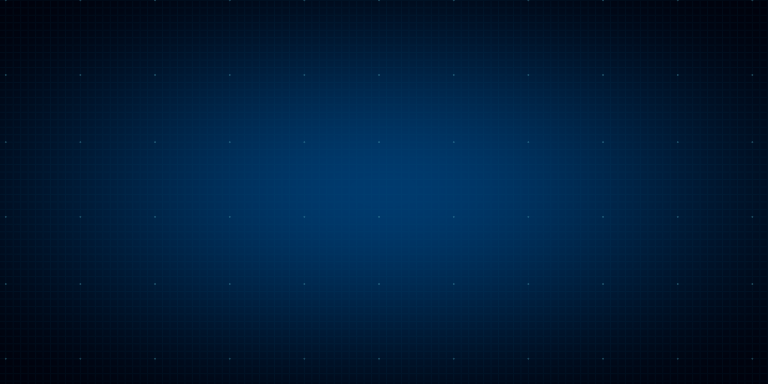
This background is drawn by a Shadertoy shader. Its source:

```glsl
const vec3 CORE_BLUE = vec3(0.0, 0.228, 0.430);
const vec3 EDGE_NAVY = vec3(0.0, 0.008, 0.048);
const vec3 LINE_TEAL = vec3(0.02, 0.36, 0.50);
const vec3 DOT_CYAN = vec3(0.30, 0.62, 0.70);

// Lengths are fractions of the canvas height; y runs down from the top.
const vec2 GLOW_CENTRE = vec2(1.0, 0.497);
const vec2 GLOW_RADII = vec2(1.04, 0.49);
const float GLOW_REACH = 1.4;
const float CELL = 0.019444;
const vec2 GRID_ORIGIN = vec2(0.01493, 0.0008);
const float LINE_WIDTH = 0.0025;
const float LINE_ALPHA = 0.085;
const vec2 DOT_PITCH = vec2(10.0, 9.5); // in cells
const float DOT_RADIUS = 0.0024;
const float DOT_ALPHA = 0.36;

vec3 glow(vec2 p) {
    float r = length((p - GLOW_CENTRE) / GLOW_RADII);
    return mix(CORE_BLUE, EDGE_NAVY, smoothstep(0.0, GLOW_REACH, r));
}

// Share of one pixel covered by the nearest grid line on each axis.
vec2 lineCoverage(vec2 p, float pixel) {
    vec2 d = abs(fract((p - GRID_ORIGIN) / CELL + 0.5) - 0.5) * CELL;
    vec2 low = max(d - 0.5 * pixel, vec2(-0.5 * LINE_WIDTH));
    vec2 high = min(d + 0.5 * pixel, vec2(0.5 * LINE_WIDTH));
    return max(high - low, 0.0) / pixel;
}

// Dots sit on grid crossings, so fractional pitches snap to whole cells.
float dotCoverage(vec2 p, float pixel) {
    vec2 cell = (p - GRID_ORIGIN) / CELL;
    vec2 nearest = ceil(floor(cell / DOT_PITCH + 0.5) * DOT_PITCH);
    float d = length(cell - nearest) * CELL - DOT_RADIUS;
    return 1.0 - smoothstep(-0.5 * pixel, 0.5 * pixel, d);
}

void mainImage(out vec4 fragColor, in vec2 fragCoord) {
    float pixel = 1.0 / iResolution.y;
    vec2 p = fragCoord * pixel;
    p.x += 1.0 - 0.5 * iResolution.x * pixel;
    p.y = 1.0 - p.y;

    vec3 color = glow(p);

    // Fine grid
    vec2 lines = lineCoverage(p, pixel);
    float grid = max(lines.x, lines.y);
    color = mix(color, LINE_TEAL, LINE_ALPHA * grid);

    // Sparse marker dots
    color = mix(color, DOT_CYAN, DOT_ALPHA * dotCoverage(p, pixel));

    fragColor = vec4(color, 1.0);
}
```
